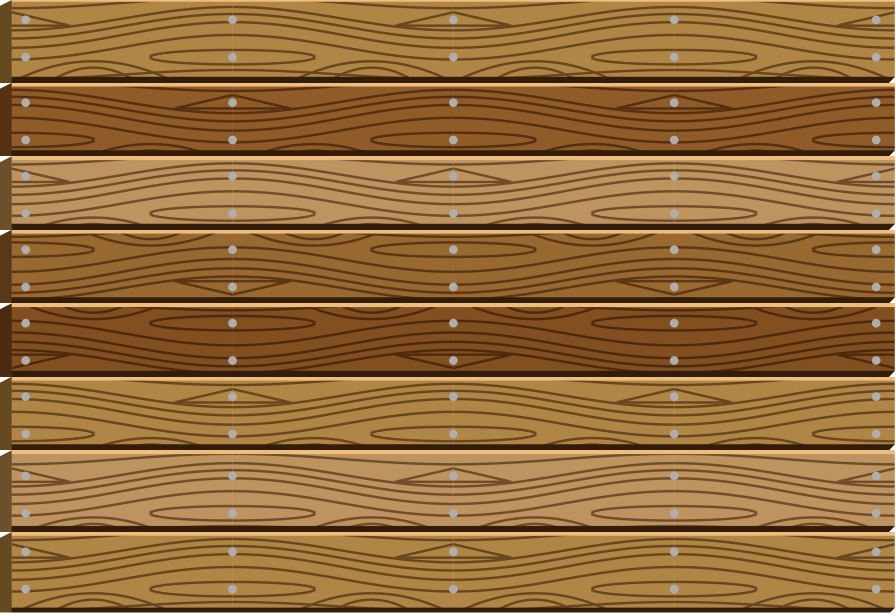
This texture is drawn by a WebGL 1 fragment shader. Its source:

```glsl
precision highp float;
// Eight nailed wooden planks with mirrored grain, lit top edges and dark undersides.
uniform vec2 u_resolution;

#define CANVAS vec2(768.0, 528.0) // design units across the canvas
#define PLANKS 8
#define PITCH 63.0                // usual plank height
#define SPAN 189.3                // distance between nail columns
#define END_WIDTH 10.0            // sawn end face on the left
#define GRAIN_HALF 1.05           // half width of a grain line
#define NAIL_RADIUS 3.7
#define NAIL_OFFSET 16.0          // nails above and below the plank middle
#define LIP 3.2                   // lit upper edge
#define SHADOW 4.2                // dark lower edge

const float PI = 3.14159265;
const vec3 GOLD = vec3(0.69, 0.525, 0.28);
const vec3 TAN = vec3(0.74, 0.575, 0.375);
const vec3 BROWN = vec3(0.56, 0.355, 0.155);
const vec3 WALNUT = vec3(0.60, 0.41, 0.195);
const vec3 DARK = vec3(0.51, 0.31, 0.125);
const vec3 EDGE_LIGHT = vec3(0.93, 0.745, 0.49);
const vec3 EDGE_DARK = vec3(0.20, 0.11, 0.04);
const vec3 STEEL = vec3(0.69, 0.68, 0.67);

float cover(float d, float blur) {
  return 1.0 - smoothstep(-blur, blur, d);
}

// Upper edge of a plank, measured down; the first and last two are taller.
float plankTop(float i) {
  return PITCH * i + 8.0 * step(0.5, i) + 7.0 * step(6.5, i) + 7.0 * step(7.5, i);
}

vec3 plankColor(float i) {
  if (i == 1.0) return BROWN;
  if (i == 2.0 || i == 6.0) return TAN;
  if (i == 3.0) return WALNUT;
  if (i == 4.0) return DARK;
  return GOLD;
}

// Flowing line: height a beside the oval knot, height b beside the eye knot.
float waveLine(float u, float y, float a, float b) {
  float slope = (b - a) * 0.5 * PI * sin(PI * u) / SPAN;
  return abs(y - mix(a, b, 0.5 - 0.5 * cos(PI * u))) / sqrt(1.0 + slope * slope);
}

// Low hump rising from the plank edge.
float humpLine(float u, float y, float peak, float halfWidth) {
  float t = (u - 0.63) / halfWidth;
  float slope = 14.0 * t / (halfWidth * SPAN);
  return abs(y - peak - 7.0 * t * t) / sqrt(1.0 + slope * slope);
}

float ovalRing(vec2 q, vec2 r) {
  q += 0.001;
  float f = length(q / r);
  return abs(f - 1.0) * f / length(q / (r * r));
}

// Flat-bottomed knot with a shallow peak.
float eyeRing(vec2 q) {
  vec2 e = vec2((0.23 * abs(q.x) - q.y - 6.5) / 1.026, q.y - 5.0) + 2.0;
  return abs(min(max(e.x, e.y), 0.0) + length(max(e, 0.0)) - 2.0);
}

// Distance to the nearest grain line; u runs from oval knot (0) to eye knot (1).
float grain(float u, float y) {
  float d = waveLine(u, y, -3.0, 18.0);
  d = min(d, waveLine(u, y, -14.0, 8.0));
  d = min(d, waveLine(u, y, -21.0, 0.0));
  d = min(d, waveLine(u, y, -27.0, -7.0));
  d = min(d, waveLine(u, y, -35.0, -26.0));
  d = min(d, waveLine(u, y, 27.0, 35.0));
  d = min(d, humpLine(u, y, 19.5, 0.23));
  d = min(d, humpLine(u, y, 25.0, 0.15));
  d = min(d, ovalRing(vec2(u * SPAN, y - NAIL_OFFSET), vec2(70.0, 6.2)));
  return min(d, eyeRing(vec2((1.0 - u) * SPAN, y + NAIL_OFFSET)));
}

void main() {
  vec2 p = gl_FragCoord.xy / u_resolution * CANVAS;
  p.y = CANVAS.y - p.y;
  float blur = 0.7 * CANVAS.y / u_resolution.y;

  // Find the plank, its edges and its layout.
  float id = 0.0;
  for (int i = 1; i < PLANKS; i++) id += step(plankTop(float(i)), p.y);
  float top = plankTop(id);
  float bottom = plankTop(id + 1.0) - 1.0;
  float y = p.y - top - 33.0 - (id == 6.0 ? 5.0 : 0.0);
  float shift = id < 6.0 ? mod(id, 2.0) : 0.0;
  float flip = id == 3.0 || id == 4.0 ? -1.0 : 1.0;
  vec3 base = plankColor(id);

  // Face and grain.
  float column = (p.x - END_WIDTH) / SPAN;
  float u = abs(mod(column + shift, 2.0) - 1.0);
  vec3 color = mix(base, base * vec3(0.60, 0.52, 0.43),
                   cover(grain(u, y * flip) - GRAIN_HALF, blur));

  // Faint seam and two nails in each column.
  float nailX = END_WIDTH + SPAN * floor(column + 0.5);
  color = mix(color, base * 1.12, 0.3 * cover(abs(p.x - nailX) - 0.4, blur));
  nailX = clamp(nailX, 22.0, 751.0);
  float nail = length(vec2(p.x - nailX, abs(y) - NAIL_OFFSET)) - NAIL_RADIUS;
  color = mix(color, STEEL, cover(nail, blur));

  // Lit lip, dark underside and sawn end.
  float lip = id == 0.0 ? 1.5 : LIP;
  color = mix(color, EDGE_LIGHT, cover(p.y - top - lip, blur));
  color = mix(color, EDGE_DARK, cover(bottom - SHADOW - p.y, blur));
  color = mix(color, base * vec3(0.58, 0.54, 0.46), cover(p.x - END_WIDTH, blur));

  // White gaps at the slanted corners and below the last plank.
  float gap = top + 0.5 * (END_WIDTH - p.x) - p.y;
  gap = p.x < END_WIDTH ? gap : -9.0;
  gap = max(gap, (p.x - CANVAS.x + p.y - bottom + 5.0) * 0.707);
  gap = max(gap, p.x - CANVAS.x + 1.0);
  if (id == 7.0) gap = max(gap, p.y - bottom);
  gl_FragColor = vec4(mix(vec3(1.0), color, cover(gap, blur)), 1.0);
}
```
